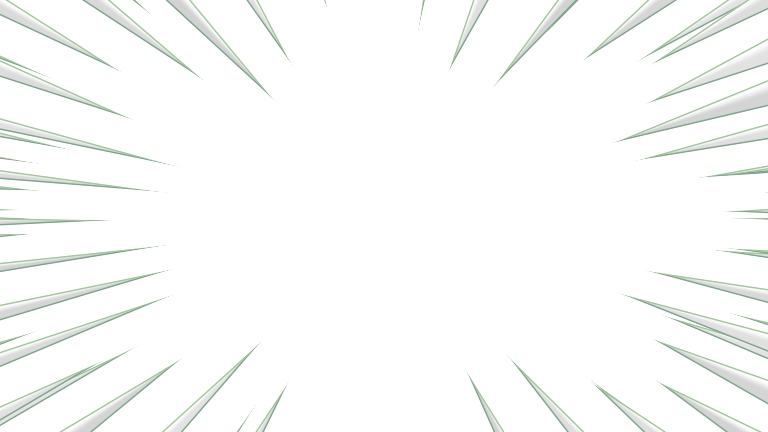
This background is drawn by a Shadertoy shader. Its source:

```glsl
#define TAU 6.2831853
#define MAIN_SPIKES 36
#define SMALL_SPIKES 30
#define OUTLINE 0.005
#define PAPER vec3(1.0)
#define SHADE vec3(0.82)
#define LIT_EDGE vec3(0.64, 0.77, 0.61)
#define DARK_EDGE vec3(0.5, 0.64, 0.55)

float hash(float n) {
    return fract(sin(n * 127.1 + 3.7) * 4375.85);
}

// Distance from the centre to a main tip, as a share of the frame ellipse
float tipRadius(float angle) {
    float wave = 0.86 + 0.17 * cos(8.0 * angle - 1.1 * sin(angle));
    float lowerRight = 0.04 * cos(angle + 1.0);
    float leftReach = 0.25 * smoothstep(0.85, 1.0, cos(angle - 3.3));
    float poleGap = 0.2 * smoothstep(0.98, 1.0, abs(sin(angle)));
    return max(wave + lowerRight - leftReach, 0.65) + poleGap;
}

// Spikes gather into loose groups around the ring
float tipAngle(float slot) {
    return slot + 0.005 - 0.07 * sin(slot) + 0.045 * cos(4.0 * slot - 1.05);
}

// Spikes are slim at the sides and broad on the diagonals
float tipSlope(float slot, float variation) {
    float broad = smoothstep(0.1, 0.9, abs(sin(slot)));
    return (mix(0.038, 0.078, broad) + 0.01 * cos(slot)) * mix(0.8, 1.2, variation);
}

// Paints one wedge that opens outward from its tip
vec3 paintSpike(vec3 base, vec2 p, vec2 tip, float slope, float tone, float pixel) {
    vec2 outward = normalize(tip);
    vec2 q = p - tip;
    float along = dot(q, outward);
    float side = dot(q, vec2(-outward.y, outward.x));
    float halfWidth = slope * along + 0.25 * OUTLINE;
    float inside = (halfWidth - abs(side)) * inversesqrt(1.0 + slope * slope);

    // Lit upper flank, grey lower flank
    float upper = side * (outward.x < 0.0 ? -1.0 : 1.0) / max(halfWidth, 0.0001);
    float shadow = tone * (1.0 - smoothstep(-0.1, 0.8, upper));
    vec3 fill = mix(PAPER, SHADE, shadow);

    // Green contour, closing up at the tip
    vec3 edge = mix(DARK_EDGE, LIT_EDGE, smoothstep(-0.4, 0.4, upper));
    float contour = 1.0 - smoothstep(0.35 * OUTLINE, OUTLINE, inside);
    fill = mix(fill, edge, contour);

    return mix(base, fill, smoothstep(-0.6 * pixel, 0.6 * pixel, inside));
}

void mainImage(out vec4 fragColor, in vec2 fragCoord) {
    float pixel = 1.0 / iResolution.y;
    vec2 p = (fragCoord - 0.5 * iResolution.xy) * pixel;
    vec2 frame = 0.5 * vec2(iResolution.x * pixel, 1.0);
    vec3 color = PAPER;

    // Short spikes, denser toward the left and right
    for (int i = 0; i < SMALL_SPIKES; i++) {
        float id = float(i);
        float angle = TAU * (id + 0.8 * hash(id)) / float(SMALL_SPIKES);
        angle -= 0.36 * sin(2.0 * angle);
        float radius = 0.83 + 0.25 * hash(id + 41.0) + 0.12 * abs(sin(angle));
        vec2 tip = frame * radius * vec2(cos(angle), sin(angle));
        float slope = mix(0.03, 0.06, hash(id + 83.0));
        color = paintSpike(color, p, tip, slope, 0.6, pixel);
    }

    // Long spikes on a gently drifting ring
    for (int i = 0; i < MAIN_SPIKES; i++) {
        float id = float(i);
        float slot = TAU * id / float(MAIN_SPIKES);
        float angle = tipAngle(slot);
        vec2 tip = frame * tipRadius(slot) * vec2(cos(angle), sin(angle));
        float slope = tipSlope(slot, hash(id + 19.0));
        float tone = mix(0.6, 1.0, hash(id + 57.0));
        color = paintSpike(color, p, tip, slope, tone, pixel);
    }

    fragColor = vec4(color, 1.0);
}
```
